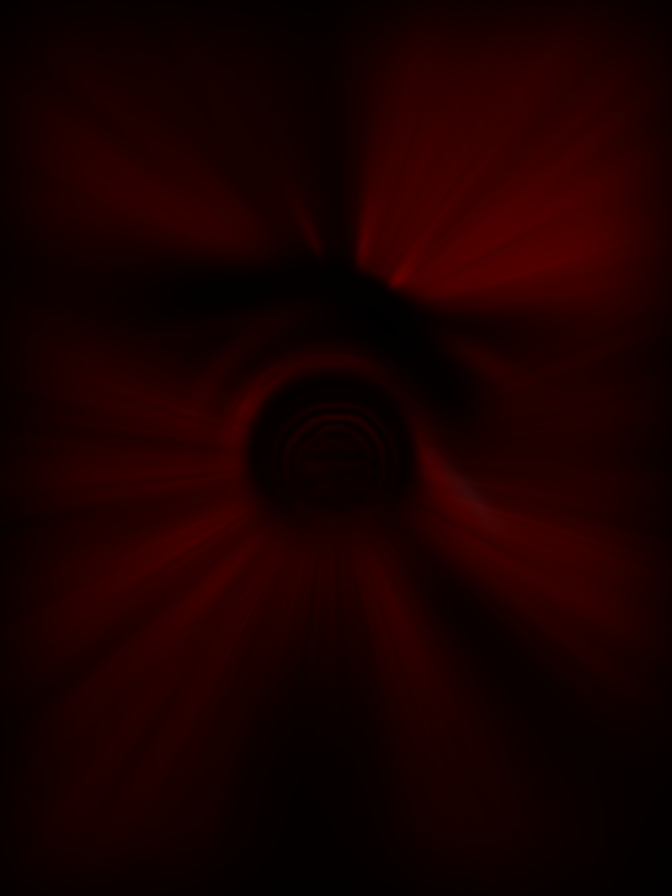
Write a WebGL 2 fragment shader that draws this background.

```glsl
#version 300 es
precision highp float;
// Dark red tunnel mouth with radiating light streaks under a glowing horizon.
uniform vec2 u_resolution;
out vec4 fragColor;

#define TUNNEL vec2(0.493, 0.648)
#define HUB vec2(0.52, 0.847)
#define MOUTH_RADIUS 0.127
#define STREAK_AMOUNT 0.95
#define BASE_RED 0.03

float hash(vec2 p) {
    p = fract(p * vec2(0.1731, 0.3197));
    p += dot(p, p.yx + 23.7);
    return fract(p.x * p.y * 91.3);
}

float noise(vec2 p) {
    vec2 i = floor(p), f = fract(p);
    f = f * f * (3.0 - 2.0 * f);
    return mix(mix(hash(i), hash(i + vec2(1, 0)), f.x),
               mix(hash(i + vec2(0, 1)), hash(i + vec2(1, 1)), f.x), f.y);
}

// Bell curve around a centre
float bell(float x, float centre, float width) {
    float t = (x - centre) / width;
    return exp(-t * t);
}

// Soft ellipse whose long axis is turned by angle
float blob(vec2 p, vec2 centre, vec2 size, float angle) {
    vec2 d = p - centre;
    float c = cos(angle), s = sin(angle);
    d = vec2(c * d.x + s * d.y, c * d.y - s * d.x) / size;
    return exp(-dot(d, d));
}

// Gain of fine rays: noise stretched along the radius
float streaks(float angle, float radius) {
    float slow = radius * 4.0;
    float n = 0.45 * noise(vec2(angle * 8.0 + 40.0, slow))
            + 0.35 * noise(vec2(angle * 22.0 + 90.0, slow))
            + 0.20 * noise(vec2(angle * 55.0 + 200.0, slow));
    return 1.0 + STREAK_AMOUNT * (n - 0.5);
}

// Fan of light above the horizon; angle zero points up
float upperFan(vec2 p) {
    vec2 d = p - HUB;
    float r = length(d), a = atan(d.x, d.y);
    float right = smoothstep(-0.12, 0.3, a) * (1.0 - smoothstep(1.35, 1.9, a));
    float light = 0.185 * right * (0.85 + 0.25 * bell(a, 1.1, 0.4));
    light += 0.12 * bell(a, -1.08, 0.32) + 0.05 * bell(a, -0.55, 0.4);
    light *= mix(1.0, streaks(a, r), 0.65);
    light *= 1.1 - 0.45 * smoothstep(0.2, 0.65, r);
    light += 0.025 * blob(p, vec2(0.78, 0.98), vec2(0.2, 0.13), 0.0);
    // Narrow flares where rays touch the horizon
    float curl = a + 1.3 * (r - 0.1);
    light += 0.30 * bell(curl, 0.80, 0.10) * exp(-abs(r - 0.09) * 25.0);
    light += 0.15 * bell(a, 0.17, 0.07) * exp(-abs(r - 0.12) * 13.0);
    light += 0.16 * bell(a, -0.40, 0.07) * exp(-abs(r - 0.125) * 18.0);
    light += 0.09 * bell(a, -0.95, 0.16) * exp(-abs(r - 0.17) * 9.0);
    float edge = 0.958 - 0.082 * smoothstep(0.45, 0.68, p.x);
    float softness = 0.012 + 0.24 * min(abs(p.x - 0.56), 0.35);
    return light * smoothstep(-softness, softness, p.y - edge);
}

// Beams spreading from the tunnel; angle zero points down
float lowerBeams(vec2 p) {
    vec2 d = p - TUNNEL;
    float r = length(d), a = atan(d.x, -d.y);
    float beams = 0.055 * bell(a, 0.36, 0.17) + 0.10 * bell(a, 1.15, 0.28);
    beams += 0.06 * bell(a, -0.68, 0.27) + 0.065 * bell(a, -1.10, 0.15);
    beams += 0.05 * bell(a, -1.52, 0.14) + 0.06 * bell(a, -1.90, 0.14);
    beams += 0.05 * bell(a, 1.85, 0.3);
    beams *= smoothstep(0.08, 0.26, r);
    // Wide glow on the floor and the left wall
    float nearby = exp(-r * r * 14.0);
    beams += 0.10 * bell(a, 0.0, 0.6) * nearby;
    beams += 0.11 * bell(a, -1.15, 0.75) * nearby;
    beams += 0.05 * (1.0 - smoothstep(1.9, 2.5, abs(a))) * (1.0 - 0.6 * bell(a, 0.0, 0.25));
    beams *= streaks(a, r);
    beams *= 1.15 - 0.60 * smoothstep(0.25, 0.75, r);
    return beams * (1.0 - 0.85 * bell(a, 0.70, 0.15) * smoothstep(0.12, 0.3, r));
}

// Arches of light around the dark mouth
float arches(vec2 p) {
    vec2 d = p - TUNNEL;
    float r = length(d), a = atan(d.x, d.y);
    float light = bell(r, 0.150, 0.024)
        * (0.10 * bell(a, 0.0, 1.0) + 0.10 * bell(a, -0.95, 0.5));
    light *= 0.75 + 0.5 * noise(vec2(r * 160.0, a * 3.0 + 20.0));
    light += 0.07 * bell(r, 0.215, 0.022) * bell(a, -0.75, 0.5);
    light += 0.14 * blob(p, vec2(0.645, 0.635), vec2(0.075, 0.022), -0.95);
    light += 0.10 * blob(p, vec2(0.70, 0.805), vec2(0.07, 0.022), -0.5);
    light += 0.04 * blob(p, vec2(0.37, 0.86), vec2(0.12, 0.018), 0.2);
    return light;
}

// Nested rings inside the mouth, brightest at the top
float rings(vec2 p) {
    vec2 d = p - TUNNEL - vec2(0.006, -0.006);
    float r = length(d), a = atan(d.x, d.y);
    float wave = 0.5 + 0.5 * cos(r * 330.0 + 2.5 * noise(d * 25.0 + 8.0));
    float light = 0.11 * wave * bell(r, 0.074, 0.022) * bell(a, 0.0, 1.5);
    light += 0.07 * noise(d * vec2(50.0, 90.0) + 30.0) * bell(r, 0.0, 0.06);
    float floorGlow = smoothstep(0.055, 0.085, r) * smoothstep(-0.02, -0.08, d.y);
    return light + 0.065 * floorGlow * bell(d.x, 0.01, 0.09) * streaks(d.x * 9.0, 0.3);
}

void main() {
    vec2 p = gl_FragCoord.xy / u_resolution.x;
    vec2 uv = gl_FragCoord.xy / u_resolution;
    vec2 d = p - TUNNEL;

    float red = BASE_RED + upperFan(p) + lowerBeams(p) + arches(p);
    // Shadows between horizon and mouth
    red *= 1.0 - 0.85 * blob(p, vec2(0.57, 0.855), vec2(0.13, 0.045), -0.65);
    red *= 1.0 - 0.65 * blob(p, vec2(0.34, 0.90), vec2(0.16, 0.045), 0.15);
    red *= 1.0 - 0.75 * blob(p, vec2(0.67, 0.74), vec2(0.07, 0.045), -0.8);
    // Dark floor at the bottom
    red *= 1.0 - 0.6 * blob(p, vec2(0.46, 0.13), vec2(0.12, 0.25), 0.0);
    // The mouth opens softly toward the floor
    float softRim = 0.014 + 0.035 * smoothstep(0.02, -0.12, d.y);
    float mouth = 1.0 - smoothstep(MOUTH_RADIUS - softRim, MOUTH_RADIUS + softRim, length(d));
    red = mix(red, 0.018 + rings(p), 0.93 * mouth);

    // Darken toward the frame
    vec2 border = smoothstep(vec2(-0.12, -0.08), vec2(0.15, 0.10), min(uv, 1.0 - uv));
    red *= border.x * border.y;
    float haze = 0.03 * blob(p, vec2(0.70, 0.595), vec2(0.06, 0.014), -0.85);
    fragColor = vec4(vec3(red, 0.0, 0.0) + haze, 1.0);
}
```
